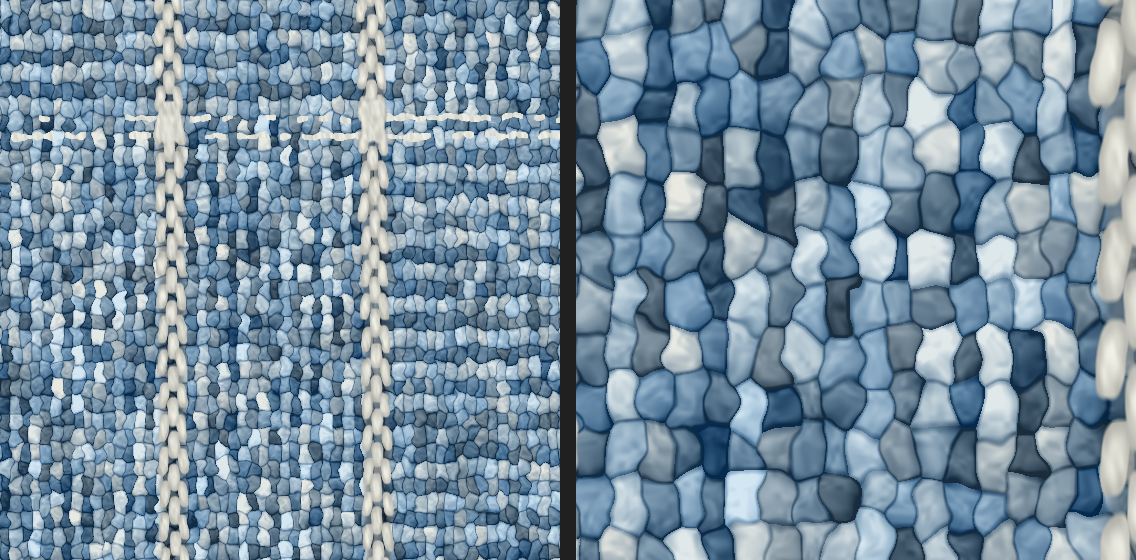
Left: the whole. Right: its middle third, enlarged.
A WebGL 1 fragment shader for this texture:

```glsl
precision highp float;
// Nubby blue woven cloth: jittered yarn nubs on a grid, toned in rows or columns
// by panel, with two cream chain-stitched cords and a pair of broken cross threads.
// Nubs are the highest of nearby rounded bumps; gaps between them fall into shadow.

uniform vec2 u_resolution;

float hash(vec2 p) {
  return fract(sin(dot(p, vec2(127.1, 311.7))) * 43758.5453);
}

float noise(vec2 p) {
  vec2 i = floor(p), f = fract(p);
  f = f * f * (3.0 - 2.0 * f);
  return mix(mix(hash(i), hash(i + vec2(1.0, 0.0)), f.x),
             mix(hash(i + vec2(0.0, 1.0)), hash(i + 1.0), f.x), f.y);
}

// Tone 0..1 to indigo, slate, pale blue
vec3 yarnColor(float t) {
  t = clamp(t, 0.0, 1.0);
  return mix(vec3(0.06, 0.17, 0.27), vec3(0.87, 0.91, 0.92), t)
       + vec3(-0.16, -0.01, 0.13) * t * (1.0 - t);
}

// Rounded stitch coverage, q from its centre and r its half size
float stitch(vec2 q, vec2 r) {
  vec2 a = abs(q / r);
  return 1.0 - smoothstep(0.65, 1.2, dot(a * a, a));
}

// Light or dark yarn of a cell: striped across in two panels, down in the others
float nubTone(vec2 cell, vec2 grid) {
  vec2 c = (cell + 0.5) / grid;
  float across = abs(step(0.675, c.x) - step(0.785, c.y));
  float stripe = mix(mod(cell.x, 2.0), mod(cell.y, 2.0), across);
  float r = hash(cell + 3.7);
  float fleck = mix(0.5, 0.24, across) * (r - 0.5);
  float odd = step(0.86, hash(cell + 19.3)) * (0.5 - stripe) * 0.5;
  return mix(0.40, 0.75, stripe) + fleck + odd
       + 0.16 * (noise(c * 9.0) - 0.5);
}

vec3 nubs(vec2 p) {
  vec2 grid = vec2(54.0, 34.0);
  vec2 g = p * grid, base = floor(g), lean = vec2(0.0);
  float best = -9.0, second = -9.0, tone = 0.0, tint = 0.0;
  for (int j = -1; j <= 1; j++) {
    for (int i = -1; i <= 1; i++) {
      vec2 cell = base + vec2(float(i), float(j));
      vec2 jitter = vec2(hash(cell), hash(cell + 41.0)) - 0.5;
      vec2 d = g - cell - 0.5 - jitter * vec2(0.42, 0.5);
      float t = nubTone(cell, grid);
      float h = 0.22 * hash(cell + 7.1) + 0.3 * t - dot(d, d) * 1.5;
      if (h > best) {
        second = best;
        best = h;
        tone = t;
        lean = d;
        tint = hash(cell + 61.0) - 0.5;
      } else {
        second = max(second, h);
      }
    }
  }
  // Crevices, light from the upper left, then fuzzy fibres
  float crevice = 1.0 - smoothstep(0.0, 0.32, best - second);
  float fuzz = noise(p * 230.0) + noise(p * 110.0 + 8.0) - 1.0;
  tone += 0.22 * dot(lean, vec2(-0.5, 0.8)) - 0.28 * crevice
        - 0.25 * smoothstep(0.1, 0.6, dot(lean, lean)) + 0.17 * fuzz;
  return yarnColor(tone + 0.04) + vec3(-0.09, -0.01, 0.07) * tint;
}

void main() {
  vec2 p = gl_FragCoord.xy / min(u_resolution.x, u_resolution.y);
  vec2 warp = vec2(noise(p * 75.0), noise(p * 75.0 + 31.0)) - 0.5;
  vec2 w = p + 0.009 * warp;
  vec3 color = nubs(w);
  float fibre = noise(vec2(p.x * 260.0 + p.y * 40.0, p.y * 70.0));
  vec3 cream = vec3(0.95, 0.95, 0.91) * (0.86 + 0.14 * fibre);

  // Broken cross threads
  for (int k = 0; k < 2; k++) {
    float row = float(k), x = p.x * 52.0 + 0.4 * row;
    float y = 0.758 + 0.031 * row + 0.006 * (noise(vec2(p.x * 14.0, row * 9.0)) - 0.5);
    float chance = mix(0.62 - 0.25 * row, 0.85, step(0.69, p.x));
    float shown = step(hash(vec2(floor(x), row + 5.0)), chance);
    vec2 q = vec2((fract(x) - 0.5) / 52.0, w.y - y);
    color = mix(color, cream, shown * stitch(q, vec2(0.0108, 0.0058)));
  }

  // Vertical cords: centre stitches alternate with a pair on the sides
  for (int k = 0; k < 2; k++) {
    float axis = 0.300 + 0.363 * float(k) + 0.012 * (1.0 - p.y);
    float x = p.x - axis + 0.003 * warp.x;
    color *= 1.0 - 0.35 * (1.0 - smoothstep(0.014, 0.029, abs(x)));
    for (int i = -1; i <= 1; i++) {
      float side = float(i);
      float v = p.y * 17.0 + 0.5 * abs(side) + 0.3 * float(k);
      vec2 id = vec2(floor(v), side + 4.0 * float(k));
      vec2 q = vec2(x - 0.0165 * side, (fract(v) - 0.5) / 17.0);
      q.x += 0.12 * side * q.y + 0.004 * (hash(id) - 0.5);
      vec2 r = vec2(0.0105 - 0.0015 * abs(side), 0.022 + 0.005 * hash(id + 9.0));
      float shade = 1.0 - 0.16 * smoothstep(0.3, 1.0, length(q / r));
      color = mix(color, cream * shade, stitch(q, r));
    }
    // Dense knot where cord and threads cross
    float knot = stitch(vec2(x, w.y - 0.783), vec2(0.022, 0.038));
    color = mix(color, cream * (0.92 + 0.08 * noise(p * 90.0)), knot);
  }
  gl_FragColor = vec4(clamp(color, 0.0, 1.0), 1.0);
}
```
